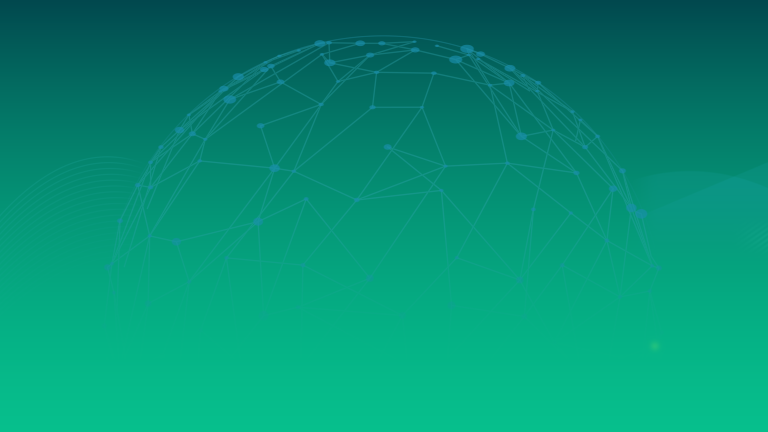
This background is drawn by a Shadertoy shader. Its source:

```glsl
// Teal gradient with a fading wireframe network dome, wave lines and soft hills.

float hash(vec2 p) {
    vec3 q = fract(p.xyx * vec3(0.1031, 0.1030, 0.0973));
    q += dot(q, q.yzx + 33.33);
    return fract((q.x + q.y) * q.z);
}

float segment(vec2 p, vec2 a, vec2 b) {
    vec2 pa = p - a, ba = b - a;
    return length(pa - ba * clamp(dot(pa, ba) / dot(ba, ba), 0.0, 1.0));
}

// Antialiased stroke of a given half width
float stroke(float d, float halfWidth) {
    float px = 1.0 / iResolution.y;
    return (1.0 - smoothstep(0.0, halfWidth + px, abs(d))) * 0.9;
}

// Jittered latitude and longitude point on the unit dome, tilted to the viewer
vec2 node(vec2 id) {
    float lat = 1.2 - 0.2 * id.x + 0.14 * (hash(id + 41.0) - 0.5);
    float lon = 0.26 * (id.y + 0.75 * (hash(id + 87.0) - 0.5));
    float tilt = 0.2;
    return vec2(cos(lat) * sin(lon),
                sin(lat) * cos(tilt) + cos(lat) * cos(lon) * sin(tilt));
}

// Returns link coverage in x and node coverage in y
vec2 network(vec2 q, float radius) {
    vec2 cover = vec2(0.0);
    float px = 1.0 / iResolution.y;
    for (int i = 0; i < 8; i++)
    for (int j = -6; j <= 6; j++) {
        vec2 id = vec2(i, j);
        vec2 a = node(id);
        if (length(q - a) > 0.75) continue;

        // Dots flatten towards the top of the dome
        float h = hash(id + 13.0);
        float size = mix(0.0045, 0.016, h * h * h);
        float d = length((q - a) * vec2(1.0, 1.0 + 0.7 * max(a.y, 0.0))) * radius;
        cover.y = max(cover.y, 1.0 - smoothstep(size - px, size + px, d));

        // Links along the ring, to the next ring and past it
        for (int k = 0; k < 3; k++) {
            float pick = hash(id + 7.0 * float(k) + 55.0);
            if (k != 1 && pick > 0.65) continue;
            float side = k == 0 ? 1.0 : floor(pick * 3.0) - 1.0;
            vec2 b = node(id + vec2(k, side));
            cover.x = max(cover.x, stroke(segment(q, a, b) * radius, 0.0008));
        }
    }
    return cover;
}

void mainImage(out vec4 fragColor, in vec2 fragCoord) {
    vec2 p = vec2((fragCoord.x - 0.5 * iResolution.x) / iResolution.y,
                  fragCoord.y / iResolution.y);

    // Background gradient
    float green = 0.75 - 0.18 * p.y - 0.29 * p.y * p.y;
    vec3 color = vec3(0.022 - 0.018 * p.y * p.y, green, 0.157 + 0.525 * green);

    // Translucent hills on the right
    float px = 1.0 / iResolution.y;
    float hillFade = smoothstep(0.36, 0.6, p.y) * smoothstep(0.56, 0.64, p.x);
    float hillA = 0.604 - 1.2 * (p.x - 0.708) * (p.x - 0.708) - p.y;
    float hillB = 0.578 + 0.42 * (p.x - 0.778) - p.y;
    float hills = 0.22 * smoothstep(-px, px, hillA) + 0.22 * smoothstep(-px, px, hillB);
    color = mix(color, vec3(0.08, 0.62, 0.62), hills * hillFade);

    // Fine stripes at the right edge
    float stripes = 0.5 + 0.5 * cos(500.0 * (p.y - 0.7 * p.x));
    float patchMask = smoothstep(0.8, 0.89, p.x) * (1.0 - smoothstep(0.0, 0.05, abs(p.y - 0.45)));
    color += 0.025 * stripes * patchMask;

    // Stacked wave lines on the left
    float waves = 0.0;
    for (int n = 0; n < 18; n++) {
        float f = float(n);
        float dx = p.x + 0.64 - 0.003 * f;
        float d = p.y - (0.637 - 0.0135 * f - (2.2 - 0.04 * f) * dx * dx);
        waves = max(waves, stroke(d / sqrt(1.0 + 19.0 * dx * dx), 0.0006) * (1.0 - f / 20.0));
    }
    waves *= 1.0 - smoothstep(-0.64, -0.54, p.x);
    color = mix(color, vec3(0.12, 0.65, 0.62), 0.28 * waves);

    // Dome: rim, links and nodes, dissolving towards the ground
    float radius = 0.648;
    vec2 q = (p - vec2(-0.002, 0.269)) / radius;
    float r = length(q);
    float fade = smoothstep(0.16, 0.56, p.y);
    float rim = stroke((r - 1.0) * radius, 0.0005) * smoothstep(0.1, 1.0, q.y);
    color = mix(color, vec3(0.14, 0.58, 0.66), 0.4 * rim);
    if (r < 1.03) {
        vec2 net = network(q, radius) * fade;
        color = mix(color, vec3(0.18, 0.64, 0.68), 0.42 * net.x);
        color = mix(color, vec3(0.10, 0.56, 0.68), 0.65 * net.y);
    }

    // Small warm glint near the dome foot
    vec2 g = p - vec2(0.627, 0.199);
    color += vec3(0.10, 0.05, -0.03) * exp(-dot(g, g) * 9000.0);

    fragColor = vec4(color, 1.0);
}
```
